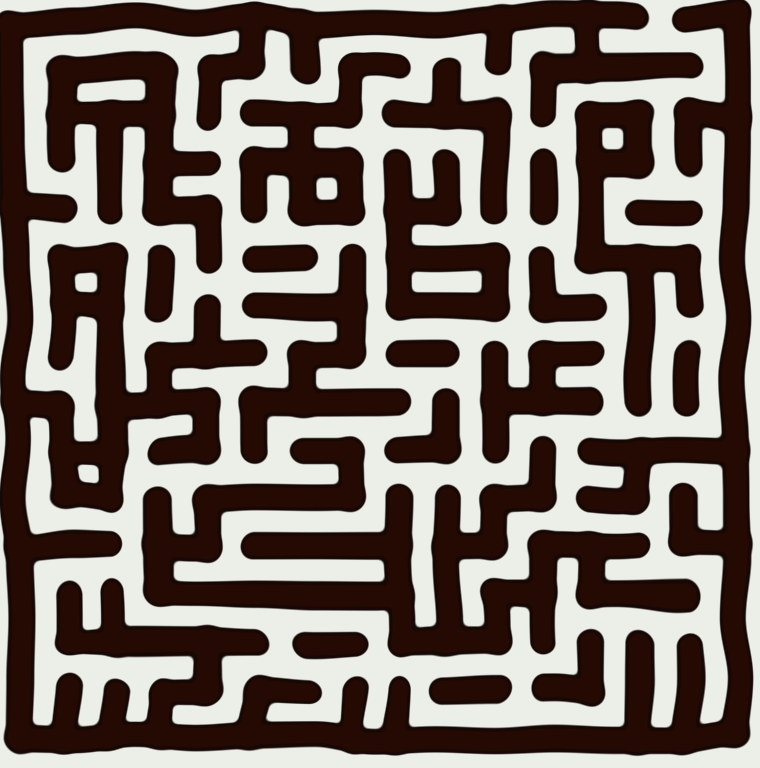
Reproduce this pattern procedurally as a Shadertoy shader.

```glsl
// A square maze of thick rounded walls in dark brown on pale grey-green.
// Every inner grid node throws one wall toward a random neighbour; the walls
// are capsule distances, joined with soft fillets and bent by gentle noise.

const float LAST = 15.0;        // index of the last grid node per side
const float HALF_WIDTH = 0.28;  // wall half width, in cells

float hash(vec2 p) {
    vec3 q = fract(vec3(p.xyx) * vec3(0.1031, 0.1030, 0.0973));
    q += dot(q, q.yzx + 33.33);
    return fract((q.x + q.y) * q.z);
}

float noise(vec2 p) {
    vec2 i = floor(p), f = fract(p);
    f = f * f * (3.0 - 2.0 * f);
    return mix(mix(hash(i), hash(i + vec2(1, 0)), f.x),
               mix(hash(i + vec2(0, 1)), hash(i + vec2(1, 1)), f.x), f.y);
}

bool inside(vec2 n, float margin) {
    return all(greaterThanEqual(n, vec2(margin))) &&
           all(lessThanEqual(n, vec2(LAST - margin)));
}

// Direction 0..3 (right, up, left, down) thrown by an inner node, else -1
float thrown(vec2 n) {
    return inside(n, 1.0) ? floor(4.0 * hash(n + 41.0)) : -1.0;
}

// Is there a wall from node n to n + axis?
bool hasWall(vec2 n, vec2 axis) {
    vec2 m = n + axis;
    if (!inside(n, 0.0) || !inside(m, 0.0)) return false;
    float chance = hash(n + axis * 57.0 + 113.0);
    float across = dot(n, axis.yx);
    if (across < 0.5 || across > LAST - 0.5) return chance > 0.05;  // border
    return thrown(n) == axis.y || thrown(m) == axis.y + 2.0 || chance < 0.05;
}

// Distance to a unit segment that starts at the origin
float segment(vec2 p, vec2 axis) {
    return length(p - axis * clamp(dot(p, axis), 0.0, 1.0));
}

float smoothMin(float a, float b, float k) {
    float h = max(k - abs(a - b), 0.0) / k;
    return min(a, b) - h * h * k * 0.25;
}

float mazeDistance(vec2 p) {
    vec2 base = floor(p);
    float across = 2.0, upright = 2.0;
    for (int j = -1; j <= 1; j++)
    for (int i = -1; i <= 1; i++) {
        vec2 n = base + vec2(i, j);
        if (hasWall(n, vec2(1, 0))) across = min(across, segment(p - n, vec2(1, 0)));
        if (hasWall(n, vec2(0, 1))) upright = min(upright, segment(p - n, vec2(0, 1)));
    }
    return smoothMin(across, upright, 0.14) - HALF_WIDTH;
}

void mainImage(out vec4 fragColor, in vec2 fragCoord) {
    float cells = 16.03 / iResolution.y;
    vec2 p = fragCoord * cells - vec2(0.33, 0.63);

    // Bend the grid, more strongly toward the rim
    vec2 off = abs(p - 0.5 * LAST);
    float bend = mix(0.10, 0.30, smoothstep(3.5, 7.5, max(off.x, off.y)));
    p += bend * (vec2(noise(p * 0.8 + 7.0), noise(p * 0.8 + 71.0)) - 0.5);

    float d = mazeDistance(p);
    float soft = max(0.75 * cells, 0.022);

    // Brown walls with a slightly darker rim on a pale ground
    vec3 ground = vec3(0.925, 0.938, 0.91);
    vec3 wall = mix(vec3(0.14, 0.04, 0.01), vec3(0.09, 0.03, 0.02),
                    smoothstep(-0.09, -0.06, d));
    fragColor = vec4(mix(wall, ground, smoothstep(-soft, soft, d)), 1.0);
}
```
